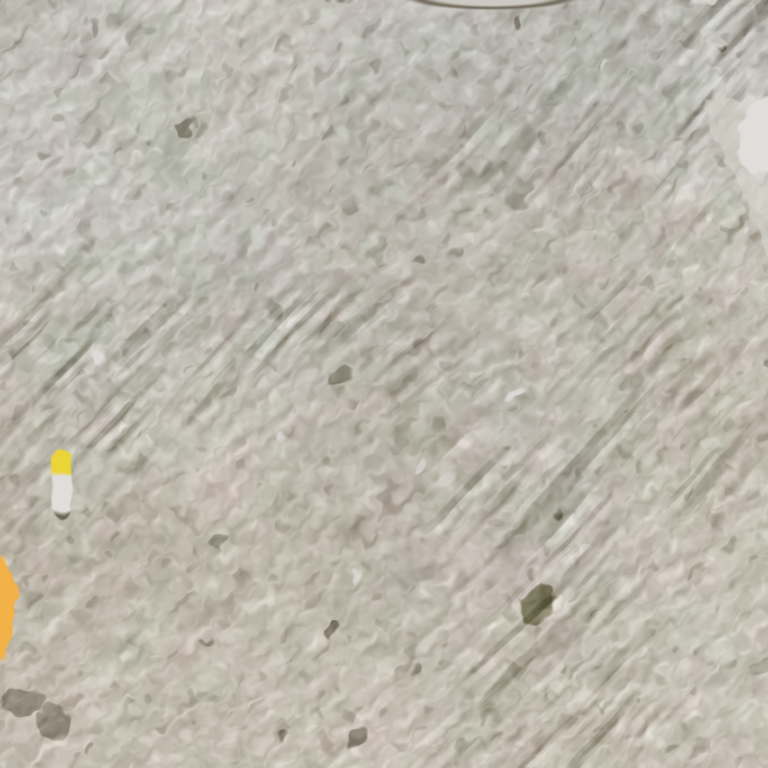
Reproduce this texture procedurally as a Shadertoy shader.

```glsl
// Worn concrete floor: soft mottled grain brushed along one diagonal, with
// broken dark grooves, small pits, brown stains, pale chips and a little litter.
// Built from value noise in a rotated frame plus jittered ellipse spots.

const float BRUSH_ANGLE = 0.80;     // radians, grooves rise to the right
const float BASE_LIGHT = 0.007;     // overall brightness shift
const float CLOUD_DEPTH = 0.10;
const float GRAIN_DEPTH = 0.075;
const float FINE_DEPTH = 0.075;
const float RELIEF_DEPTH = 0.085;
const float PIT_DEPTH = 0.09;
const float GROOVE_DEPTH = 0.17;
const float EDGE = 0.0022;          // softness of shape edges

const vec3 CONCRETE = vec3(0.750, 0.730, 0.690);
const vec3 LIGHT_TINT = vec3(0.97, 1.00, 1.08);
const vec3 COOL_TINT = vec3(-0.014, 0.000, 0.014);
const vec3 WARM_TINT = vec3(0.004, 0.000, -0.012);
const vec3 ROSE_TINT = vec3(0.026, -0.010, 0.012);
const vec3 STAIN = vec3(0.43, 0.40, 0.34);
const vec3 OLIVE = vec3(0.43, 0.42, 0.31);
const vec3 CHIP = vec3(0.88, 0.87, 0.86);
const vec3 PAPER = vec3(0.80, 0.79, 0.76);
const vec3 YELLOW = vec3(0.92, 0.83, 0.22);
const vec3 ORANGE = vec3(0.95, 0.70, 0.28);

float hash(vec2 cell, float seed) {
    uvec2 q = uvec2(ivec2(cell)) * uvec2(1597334673u, 3812015801u);
    uint h = (q.x ^ q.y ^ (uint(seed) * 2798796415u)) * 1597334673u;
    h = (h ^ (h >> 15)) * 2246822519u;
    h ^= h >> 13;
    return float(h >> 8) / 16777216.0;
}

float noise(vec2 p, float seed) {
    vec2 c = floor(p), f = fract(p);
    f = f * f * (3.0 - 2.0 * f);
    float low = mix(hash(c, seed), hash(c + vec2(1, 0), seed), f.x);
    float high = mix(hash(c + vec2(0, 1), seed), hash(c + vec2(1, 1), seed), f.x);
    return mix(low, high, f.y);
}

float fbm(vec2 p, float seed) {
    float sum = 0.0, weight = 0.5;
    for (int i = 0; i < 4; i++) {
        sum += weight * noise(p, seed + float(i));
        p = mat2(1.6, 1.2, -1.2, 1.6) * p;
        weight *= 0.5;
    }
    return sum / 0.9375;
}

mat2 turn(float a) { return mat2(cos(a), -sin(a), sin(a), cos(a)); }

float cover(float d) { return 1.0 - smoothstep(-EDGE, EDGE, d); }

float ellipse(vec2 p, vec2 centre, vec2 radii) {
    return (length((p - centre) / radii) - 1.0) * min(radii.x, radii.y);
}

// Coverage of one spot per occupied grid cell, mostly small, a few large.
float spots(vec2 p, float cells, float chance, vec2 sizes, float seed) {
    float total = 0.0;
    vec2 home = floor(p * cells);
    for (int y = -1; y <= 1; y++)
    for (int x = -1; x <= 1; x++) {
        vec2 cell = home + vec2(x, y);
        if (hash(cell, seed) > chance) continue;
        vec2 centre = (cell + vec2(hash(cell, seed + 1.0), hash(cell, seed + 2.0))) / cells;
        float size = hash(cell, seed + 3.0);
        float radius = mix(sizes.x, sizes.y, size * size);
        float stretch = mix(1.0, 2.0, hash(cell, seed + 4.0));
        float angle = BRUSH_ANGLE + hash(cell, seed + 5.0) - 0.5;
        vec2 q = turn(angle) * (p - centre);
        float strength = mix(0.4, 1.0, hash(cell, seed + 6.0));
        total = max(total, strength * cover(ellipse(q, vec2(0), radius * vec2(stretch, 0.8))));
    }
    return total;
}

// Thin dark streaks, each with a pale lip along one side.
float grooves(vec2 b, vec2 scale, float seed) {
    vec2 g = b * scale;
    float dark = smoothstep(0.60, 0.86, noise(g, seed));
    float lip = smoothstep(0.60, 0.86, noise(g + vec2(0.0, 0.9), seed));
    return 0.35 * lip - dark;
}

void mainImage(out vec4 fragColor, in vec2 fragCoord) {
    vec2 uv = fragCoord / iResolution.y;
    vec2 wobble = vec2(noise(uv * 85.0, 61.0), noise(uv * 85.0, 62.0)) - 0.5;
    vec2 ragged = uv + 0.012 * wobble;

    // Brushed frame: x runs along the grooves, y across them
    vec2 b = turn(BRUSH_ANGLE) * uv;
    b.y += 0.04 * (noise(b * 3.0, 5.0) - 0.5) + 0.004 * noise(b * 30.0, 6.0);
    vec2 rough = b + 0.010 * wobble;

    // Mottle, embossed relief, and scattered dark and pale pits
    float light = BASE_LIGHT + CLOUD_DEPTH * (fbm(uv * 4.0, 10.0) - 0.5);
    light += GRAIN_DEPTH * (noise(rough * vec2(42.0, 70.0), 20.0) - 0.5);
    light += FINE_DEPTH * (noise(rough * vec2(115.0, 165.0), 21.0) - 0.5);
    vec2 r = rough * vec2(40.0, 85.0);
    light += RELIEF_DEPTH * (noise(r, 22.0) - noise(r + vec2(0.2, 0.7), 22.0));
    float pit = noise(rough * vec2(50.0, 80.0), 25.0);
    light += PIT_DEPTH * (0.5 * smoothstep(0.30, 0.08, pit) - smoothstep(0.74, 0.94, pit));

    // Broken grooves gathered in worn bands
    float worn = smoothstep(0.38, 0.62, fbm(b * vec2(2.5, 5.0), 30.0));
    float cuts = grooves(b, vec2(7.0, 85.0), 35.0) + 0.6 * grooves(b, vec2(14.0, 120.0), 36.0);
    light += GROOVE_DEPTH * worn * cuts * (0.25 + 0.75 * noise(b * vec2(9.0, 14.0), 37.0));

    // Cool, warm and rosy drifts of colour
    float cool = smoothstep(0.3, 0.8, 0.45 * uv.y + 0.7 * fbm(uv * 3.0, 40.0) - 0.05);
    vec3 col = CONCRETE + light * LIGHT_TINT + mix(WARM_TINT, COOL_TINT, cool);
    col += ROSE_TINT * (noise(rough * vec2(22.0, 32.0), 45.0) - 0.5);

    // Stains and chips
    col = mix(col, STAIN + light, 0.85 * spots(ragged, 9.0, 0.36, vec2(0.004, 0.015), 70.0));
    col = mix(col, CHIP, spots(ragged, 8.0, 0.20, vec2(0.003, 0.016), 80.0));
    col = mix(col, OLIVE + light, 0.85 * cover(ellipse(ragged, vec2(0.70, 0.213), vec2(0.024))));
    float smudge = cover(ellipse(ragged, vec2(0.03, 0.085), vec2(0.03, 0.016)));
    smudge = max(smudge, cover(ellipse(ragged, vec2(0.07, 0.06), vec2(0.02, 0.025))));
    col = mix(col, STAIN + light, 0.6 * smudge);

    // Litter: paper corner, stone rim, wrapper edge and a small stub
    float paper = max(dot(ragged - vec2(0.918, 0.857), vec2(-0.92, -0.40)), ragged.y - 0.87);
    col = mix(col, PAPER + 0.4 * light, cover(paper));
    col = mix(col, CHIP, cover(ellipse(ragged, vec2(0.99, 0.82), vec2(0.03, 0.05))));
    float stone = ellipse(uv, vec2(0.64, 1.006), vec2(0.11, 0.018));
    col = mix(col, mix(STAIN, PAPER, smoothstep(0.001, 0.006, -stone)), cover(stone));
    col = mix(col, ORANGE, cover(ellipse(ragged, vec2(0.0, 0.21), vec2(0.02, 0.065))));
    vec2 s = mix(uv, ragged, 0.4) - vec2(0.08, 0.37);
    vec3 stub = mix(CHIP, YELLOW, smoothstep(0.008, 0.016, s.y));
    stub = mix(STAIN, stub, smoothstep(-0.042, -0.034, s.y));
    s.y -= clamp(s.y, -0.033, 0.033);
    col = mix(col, stub, cover(length(s) - 0.013));

    fragColor = vec4(clamp(col, 0.0, 1.0), 1.0);
}
```
